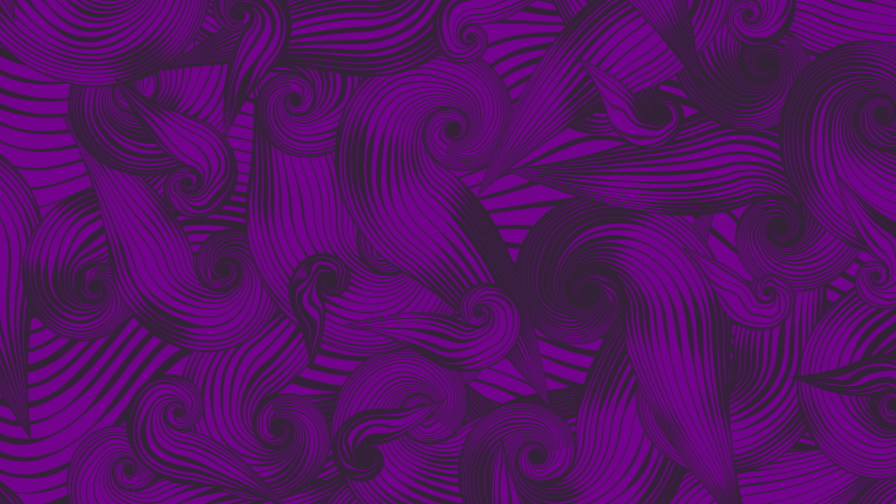
A Shadertoy shader for this pattern:

```glsl
#define PURPLE vec3(0.45, 0.01, 0.55)
#define INK vec3(0.20, 0.13, 0.22)
#define SPACING 0.0215
#define STRAND_WIDTH 0.0029
#define OUTLINE 0.0052
#define SOFTNESS 0.0022
#define GROWTH 0.22
#define TAIL_LENGTH 1.2
#define TAIL_BEND 0.45
#define FAN 0.85
#define CLUSTER 0.065
#define TAU 6.2831853

float hash(vec2 p) {
    vec3 q = fract(vec3(p.xyx) * 0.1031);
    q += dot(q, q.yzx + 33.33);
    return fract((q.x + q.y) * q.z);
}

float noise(vec2 p) {
    vec2 i = floor(p), f = fract(p);
    f = f * f * (3.0 - 2.0 * f);
    return mix(mix(hash(i), hash(i + vec2(1, 0)), f.x),
               mix(hash(i + vec2(0, 1)), hash(i + vec2(1, 1)), f.x), f.y);
}

float softness() {
    return max(SOFTNESS, 0.7 / iResolution.y);
}

// Ink of one strand per unit of phase; density is strands per canvas unit
float strands(float phase, float density, float seed, float swell) {
    float width = STRAND_WIDTH * (0.5 + hash(vec2(floor(phase) + 60.0, seed)));
    width = min(width * mix(0.5, 2.1, swell), mix(0.24, 0.5, swell) / density);
    float dist = abs(fract(phase) - 0.5) / density;
    return 1.0 - smoothstep(width - softness(), width + softness(), dist);
}

// Spiral wave with a tapering tail: returns ink and coverage
vec2 curl(vec2 p, float size, float seed) {
    float inner = exp(-TAU * GROWTH);
    float r = max(length(p), 1e-4);
    float angle = mod(atan(p.y, p.x), TAU);

    // Head: whorls between successive turns of a logarithmic spiral
    float rim = exp(GROWTH * (angle - TAU));
    float edge = rim - r;
    float whorl = max(0.0, floor(log(rim / r) / (TAU * GROWTH)));
    float scale = rim * pow(inner, whorl);
    float across = r / scale;
    float turn = angle / TAU - whorl;

    // Tail: the last whorl runs on, bends outward and closes to a point
    if (edge < 0.0 && p.y > 0.0 && p.y < TAIL_LENGTH) {
        float y = p.y / TAIL_LENGTH;
        float taper = max(1.0 - y * y, 1e-3);
        float middle = 0.5 * (1.0 + inner);
        float x = p.x - GROWTH * p.y - TAIL_BEND * p.y * p.y - middle;
        x = middle + x / taper;
        float tailEdge = min(x - inner, 1.0 - x) * taper;
        if (tailEdge > edge) {
            edge = tailEdge;
            across = x;
            scale = taper;
            whorl = 0.0;
            turn = 1.0 + p.y / (TAU * middle);
        }
    }

    // Strands fan out from the inner border and merge into the outer one
    float v = (1.0 - across) / (1.0 - inner);
    float count = size / SPACING * (whorl > 0.0 ? 0.45 : 1.0);
    float wobble = 1.6 * noise(vec2(2.0 * v, 7.0 * turn) + seed);
    float phase = count * (v + CLUSTER * sin(TAU * v) + FAN * turn) + wobble;
    float density = count * (1.0 + CLUSTER * TAU * cos(TAU * v));
    density /= (1.0 - inner) * scale * size;
    float swell = smoothstep(0.25, 0.9, noise(p * size * 9.0 + seed));
    float ink = strands(phase, density, seed, swell);

    // Borders of brushed width and dark eye
    float soft = softness();
    float border = min(across - inner, 1.0 - across) * scale * size;
    float brush = OUTLINE * (0.6 + 1.2 * swell);
    ink = max(ink, 1.0 - smoothstep(brush - soft, brush + soft, border));
    ink = max(ink, 1.0 - smoothstep(0.04, 0.07, r));
    return vec2(ink, smoothstep(-soft, soft, edge * size));
}

// Overlapping curls on a jittered grid, painted in a fixed order
float scatter(float ink, vec2 p, float cell, vec2 sizes, float chance, float seed) {
    vec2 home = floor(p / cell);
    for (int j = -2; j <= 2; j++) {
        for (int i = -2; i <= 2; i++) {
            vec2 key = home + vec2(i, j) + 40.0 + seed;
            if (hash(key + 3.7) > chance) continue;
            vec2 jitter = vec2(hash(key), hash(key + 17.3)) - 0.5;
            float size = mix(sizes.x, sizes.y, hash(key + 29.1));
            vec2 q = (p - (home + vec2(i, j) + 0.5 + 0.6 * jitter) * cell) / size;
            float a = TAU * hash(key + 41.9);
            q = mat2(cos(a), -sin(a), sin(a), cos(a)) * q;
            if (hash(key + 53.3) < 0.5) q.x = -q.x;
            vec2 shape = curl(q, size, floor(90.0 * hash(key + 67.7)));
            ink = mix(ink, shape.x, shape.y);
        }
    }
    return ink;
}

void mainImage(out vec4 fragColor, in vec2 fragCoord) {
    vec2 p = fragCoord / iResolution.y;

    // Flowing strands behind the curls
    float flow = 32.0 * (p.y + 0.5 * noise(p * 2.5 + 5.0) + 0.1 * sin(4.0 * p.x));
    float density = max(length(vec2(dFdx(flow), dFdy(flow))) * iResolution.y, 12.0);
    float ink = strands(flow, density, 7.0, smoothstep(0.2, 0.9, noise(p * 7.0)));

    // Large waves, then small ones on top
    ink = scatter(ink, p, 0.33, vec2(0.2, 0.33), 1.0, 0.0);
    ink = scatter(ink, p, 0.28, vec2(0.09, 0.15), 0.45, 11.0);

    fragColor = vec4(mix(PURPLE, INK, ink), 1.0);
}
```
